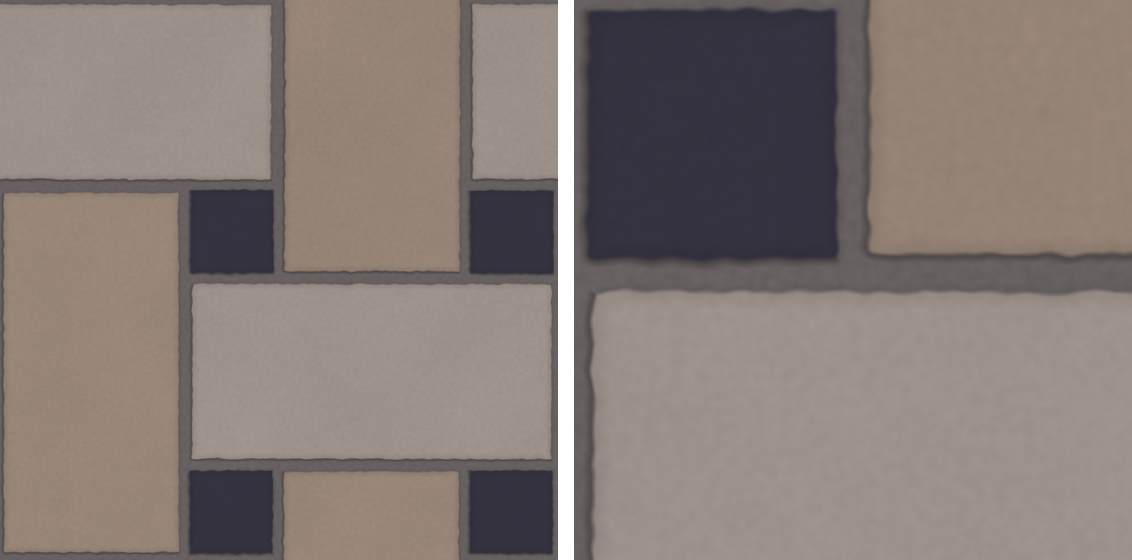
Left, the full canvas; right, a detail of the centre.
A Shadertoy shader for this pattern:

```glsl
const float CELLS = 2.0;                      // weave cells per canvas height
const vec2 ORIGIN = vec2(0.328);              // first cell centre, in cells
const vec2 SLAB_HALF = vec2(0.641, 0.312);    // half size of a long tile
const float DOT_HALF = 0.148;                 // half size of a small square
const float CORNER = 0.006;
const float JITTER = 0.006;                   // placement error of each tile
const float TILT = 0.006;                     // rotation error of each tile
const float WOBBLE = 0.006;                   // roughness of tile edges
const float SOFTNESS = 0.004;
const float SHADOW_WIDTH = 0.013;
const float GRAIN = 0.034;
const float MOTTLE = 0.028;
const vec2 SHADOW_DIR = vec2(-0.6, 0.8);      // y points down
const vec3 STONE = vec3(0.612, 0.570, 0.540);
const vec3 TAN = vec3(0.592, 0.520, 0.465);
const vec3 INK = vec3(0.208, 0.198, 0.252);
const vec3 GROUT = vec3(0.405, 0.378, 0.382);
const vec3 SHADOW = vec3(0.270, 0.245, 0.250);

struct Tile {
    float dist;
    vec2 outward;   // direction to the nearest side
    vec2 seed;
    vec3 color;
};

vec2 hash22(vec2 p) {
    vec3 q = fract(p.xyx * vec3(0.1031, 0.1030, 0.0973));
    q += dot(q, q.yzx + 33.33);
    return fract((q.xx + q.yz) * q.zy);
}

float cornerGradient(vec2 cell, vec2 offset) {
    return dot(hash22(cell + 71.0) * 2.0 - 1.0, offset);
}

float gradientNoise(vec2 p) {
    vec2 i = floor(p), f = p - i;
    vec2 u = f * f * f * (f * (f * 6.0 - 15.0) + 10.0);
    vec2 e = vec2(1.0, 0.0);
    return mix(mix(cornerGradient(i, f), cornerGradient(i + e, f - e), u.x),
               mix(cornerGradient(i + e.yx, f - e.yx),
                   cornerGradient(i + 1.0, f - 1.0), u.x), u.y);
}

float roundedBox(vec2 p, vec2 halfSize) {
    vec2 q = abs(p) - halfSize + CORNER;
    return length(max(q, 0.0)) + min(max(q.x, q.y), 0.0) - CORNER;
}

// Keep whichever tile is nearer to the point
void addTile(inout Tile nearest, vec2 p, vec2 center, vec2 halfSize, vec3 color) {
    vec2 seed = center * 2.0 + 20.0;
    vec2 r = hash22(seed) - 0.5;
    float angle = TILT * (hash22(seed + 9.0).x - 0.5);
    vec2 local = p - center - JITTER * r;
    local += angle * vec2(-local.y, local.x);
    float d = roundedBox(local, halfSize);
    if (d < nearest.dist) {
        vec2 over = abs(local) - halfSize;
        vec2 outward = over.x > over.y ? vec2(sign(local.x), 0.0)
                                       : vec2(0.0, sign(local.y));
        nearest = Tile(d, outward, seed, color);
    }
}

Tile nearestTile(vec2 p) {
    Tile tile = Tile(1e3, vec2(0.0), vec2(0.0), GROUT);
    vec2 cell = floor(p + 0.5);
    for (int y = -1; y <= 1; y++) {
        for (int x = -1; x <= 1; x++) {
            vec2 center = cell + vec2(x, y);
            bool flat_ = mod(center.x + center.y, 2.0) < 0.5;
            addTile(tile, p, center, flat_ ? SLAB_HALF : SLAB_HALF.yx,
                    flat_ ? STONE : TAN);
        }
    }
    addTile(tile, p, floor(p) + 0.5, vec2(DOT_HALF), INK);
    return tile;
}

void mainImage(out vec4 fragColor, in vec2 fragCoord) {
    vec2 uv = vec2(fragCoord.x, iResolution.y - fragCoord.y) / iResolution.y;
    vec2 p = uv * CELLS - ORIGIN;
    float aa = max(SOFTNESS, CELLS / iResolution.y);

    // Uneven tile edges
    Tile tile = nearestTile(p);
    float d = tile.dist + WOBBLE * (gradientNoise(p * 34.0 + tile.seed)
                                    + 0.6 * gradientNoise(p * 9.0 + tile.seed));

    // Fine grain and broad mottling
    float grain = gradientNoise(p * 62.0 + 40.0) + 0.6 * gradientNoise(p * 125.0 + 90.0);
    float mottle = gradientNoise(p * 3.0 + 15.0) + 0.6 * gradientNoise(p * 14.0 + 30.0);

    // Tile face with a slight change of tone and darker rim
    float tone = 1.0 + 0.02 * (hash22(tile.seed + 3.0).y - 0.5);
    vec3 face = tile.color * (tone + GRAIN * grain + MOTTLE * mottle);
    face *= 1.0 - 0.07 * smoothstep(-0.025, 0.0, d);

    // Grout, shaded strongest below and left of each tile
    vec3 grout = GROUT * (1.0 + 2.0 * GRAIN * grain + MOTTLE * mottle);
    float side = 0.5 + 0.5 * dot(tile.outward, SHADOW_DIR);
    float shade = (1.0 - smoothstep(0.0, SHADOW_WIDTH, d)) * mix(0.1, 0.9, side);
    grout = mix(grout, SHADOW, shade);

    fragColor = vec4(mix(face, grout, smoothstep(-aa, aa, d)), 1.0);
}
```
